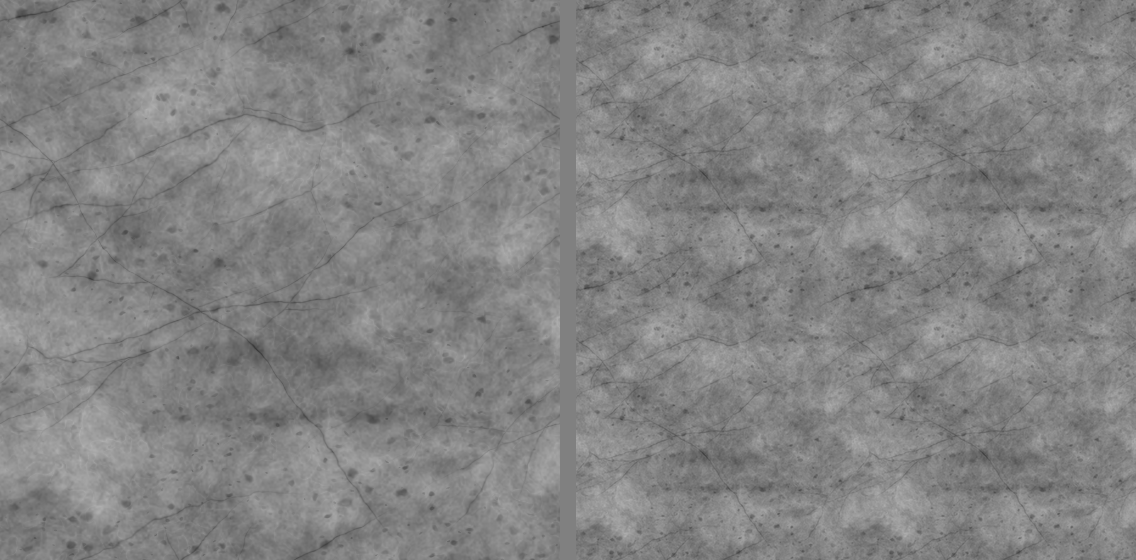
Left, the tile; right, the same tile 2 across and 2 down.
A Shadertoy shader for this texture:

```glsl
// Worn grey stone: wrapped layered noise makes the mottled ground, scattered
// cellular spots make the stains, and long wandering lines with a few bent
// Voronoi borders make the fine cracks. Every lattice wraps, so it tiles.

#define BASE_GREY 0.541
#define CLOUD_CONTRAST 0.105
#define FIBRE_CONTRAST 0.05
#define SMUDGE_DEPTH 0.07
#define SPOT_DEPTH 0.15
#define SPOT_CELLS 22.0
#define SPECK_CELLS 46.0
#define CRACK_DEPTH 0.085
#define CRACK_WIDTH 0.0012
#define HALO_WIDTH 0.006
#define CRACK_STRETCH 1.45

// Two random values for a lattice cell that repeats after the period
vec2 hash2(vec2 cell, vec2 period, float seed) {
    vec2 c = mod(cell, period) + seed * 17.0;
    vec3 q = fract(c.xyx * vec3(0.1031, 0.1030, 0.0973));
    q += dot(q, q.yzx + 33.33);
    return fract((q.xx + q.yz) * q.zy);
}

// Value noise, 0 to 1, with a whole number of cells per canvas
float noise(vec2 p, vec2 freq, float seed) {
    vec2 cell = floor(p * freq), f = fract(p * freq);
    f = f * f * (3.0 - 2.0 * f);
    float a = hash2(cell, freq, seed).x;
    float b = hash2(cell + vec2(1, 0), freq, seed).x;
    float c = hash2(cell + vec2(0, 1), freq, seed).x;
    float d = hash2(cell + vec2(1, 1), freq, seed).x;
    return mix(mix(a, b, f.x), mix(c, d, f.x), f.y);
}

vec2 noise2(vec2 p, float freq, float seed) {
    return vec2(noise(p, vec2(freq), seed), noise(p, vec2(freq), seed + 1.0)) - 0.5;
}

// Layered noise centred on zero
float layers(vec2 p, float freq, float seed) {
    float sum = 0.0, weight = 1.0;
    for (int i = 0; i < 6; i++) {
        sum += weight * (noise(p, vec2(freq), seed + float(i)) - 0.5);
        freq *= 2.0;
        weight *= 0.85;
    }
    return sum;
}

// Soft stains, one at most per cell; radii in cell units
float spots(vec2 p, float cells, float chance, float seed) {
    vec2 home = floor(p * cells), f = fract(p * cells);
    float dark = 0.0;
    for (int y = -1; y <= 1; y++)
    for (int x = -1; x <= 1; x++) {
        vec2 g = vec2(x, y);
        vec2 place = hash2(home + g, vec2(cells), seed);
        vec2 kind = hash2(home + g, vec2(cells), seed + 3.0);
        float radius = mix(0.1, 0.26, kind.y * kind.y);
        float d = length((g + place - f) * vec2(0.85, 1.15));
        float stain = 1.0 - smoothstep(radius * 0.4, radius * 1.25, d);
        dark = max(dark, stain * step(kind.x, chance) * mix(0.35, 1.0, place.x));
    }
    return dark;
}

// Distance to the nearest border of Voronoi cells drawn out along a direction
float cellBorder(vec2 p, float cells, vec2 along, float seed) {
    vec2 u = normalize(along), v = vec2(-u.y, u.x);
    mat2 metric = outerProduct(u, u) / CRACK_STRETCH + outerProduct(v, v) * CRACK_STRETCH;
    vec2 home = floor(p * cells), f = fract(p * cells);
    vec2 nearCell = vec2(0), nearest = vec2(0);
    float best = 1e3, border = 1e3;
    for (int i = 0; i < 50; i++) {
        int k = i % 25;
        vec2 g = vec2(k % 5 - 2, k / 5 - 2) + (i < 25 ? vec2(0) : nearCell);
        vec2 r = metric * (g + hash2(home + g, vec2(cells), seed) - f);
        if (i < 25) {
            if (dot(r, r) < best) { best = dot(r, r); nearest = r; nearCell = g; }
            continue;
        }
        vec2 gap = r - nearest;
        if (dot(gap, gap) < 1e-5) continue;
        vec2 n = normalize(gap);
        border = min(border, dot(0.5 * (nearest + r), n) / length(metric * n));
    }
    return border / cells;
}

// Distance to wrapped parallel lines; the normal has whole-number parts
float longLine(vec2 p, vec2 normal, float offset) {
    return abs(fract(dot(p, normal) + offset) - 0.5) / length(normal);
}

// Thin dark core inside a soft halo, plus a wide smear where it is strong
float crack(float d, float strength) {
    float width = max(CRACK_WIDTH * mix(0.8, 1.4, strength), 0.6 / iResolution.y);
    float core = exp(-d * d / (width * width)) + 0.4 * exp(-d / HALO_WIDTH);
    return strength * (core + 0.5 * strength * strength * exp(-d / (3.0 * HALO_WIDTH)));
}

void mainImage(out vec4 fragColor, in vec2 fragCoord) {
    vec2 p = fragCoord / iResolution.xy;
    vec2 wobble = noise2(p, 48.0, 5.0), fine = noise2(p, 130.0, 7.0);

    // Mottled ground with short pale fibres and grain
    vec2 swirl = p + 0.04 * noise2(p, 7.0, 1.0) + 0.016 * noise2(p, 24.0, 3.0);
    float grey = BASE_GREY + CLOUD_CONTRAST * layers(swirl + 0.004 * fine, 6.0, 10.0);
    float ridge = abs(noise(swirl + 0.012 * wobble + 0.004 * fine, vec2(64.0), 20.0) - 0.5);
    grey += FIBRE_CONTRAST * (exp(-ridge * 10.0) - 0.35) * noise(p, vec2(19.0), 21.0);
    grey += 0.04 * (noise(p, vec2(230.0), 26.0) - 0.5);

    // Level smudges
    float smudge = noise(swirl + 0.02 * wobble, vec2(5.0, 19.0), 22.0);
    grey -= SMUDGE_DEPTH * smoothstep(0.65, 1.0, smudge);

    // Stains and specks, gathered in patches
    vec2 ragged = p + 0.008 * wobble + 0.004 * fine;
    float patches = mix(0.35, 1.0, smoothstep(0.25, 0.65, noise(p, vec2(6.0), 24.0)));
    float stains = spots(ragged, SPOT_CELLS, 0.65, 30.0);
    stains = max(stains, 0.65 * spots(ragged, SPECK_CELLS, 0.35, 40.0));
    grey -= SPOT_DEPTH * patches * stains;

    // Long lines, mostly rising to the right, over faint short branches
    vec2 bent = p + 0.03 * noise2(p, 9.0, 50.0) + 0.006 * wobble + 0.002 * fine;
    float branchFade = 0.8 * smoothstep(0.35, 0.8, noise(p, vec2(6.0), 53.0));
    float cracks = crack(cellBorder(bent, 5.0, vec2(0.75, 0.6), 60.0), branchFade);
    vec2 normals[4] = vec2[4](vec2(1, -2), vec2(1, -3), vec2(1, 1), vec2(2, -3));
    for (int i = 0; i < 4; i++) {
        float seed = 70.0 + 5.0 * float(i);
        vec2 path = bent + 0.11 * noise2(p, 3.0, seed);
        float fade = smoothstep(0.25, 0.85, noise(p, vec2(5.0), seed + 2.0));
        cracks = max(cracks, crack(longLine(path, normals[i], 0.37 * float(i)), fade));
    }
    grey -= CRACK_DEPTH * cracks * mix(0.6, 1.2, noise(p, vec2(70.0), 95.0));

    fragColor = vec4(vec3(clamp(grey, 0.0, 1.0)), 1.0);
}
```
